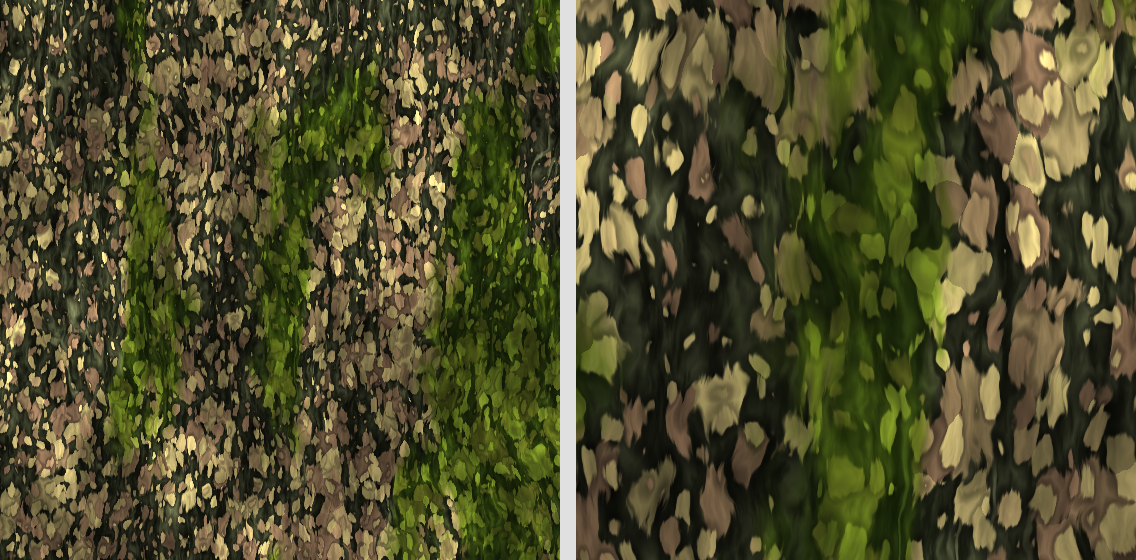
Left: the whole. Right: its middle third, enlarged.
A WebGL 1 fragment shader for this texture:

```glsl
precision highp float;
// Weathered tree bark: tan flakes on dark fibrous wood, with pale strands and moss.
uniform vec2 u_resolution;

float hash(vec2 p) {
  vec3 q = fract(vec3(p.xyx) * 0.1031);
  q += dot(q, q.yzx + 33.33);
  return fract((q.x + q.y) * q.z);
}

float noise(vec2 p) {
  vec2 i = floor(p), f = fract(p);
  f = f * f * (3.0 - 2.0 * f);
  return mix(mix(hash(i), hash(i + vec2(1, 0)), f.x),
             mix(hash(i + vec2(0, 1)), hash(i + vec2(1, 1)), f.x), f.y);
}

float fbm(vec2 p) {
  float sum = 0.0, amp = 0.533;
  for (int i = 0; i < 4; i++) {
    sum += amp * noise(p);
    p = mat2(1.9, 0.25, -0.25, 1.9) * p + 17.3;
    amp *= 0.5;
  }
  return sum;
}

// Scattered ragged flakes: x is the signed depth inside, y a random tone.
vec2 flakes(vec2 p, float density) {
  vec2 cell = floor(p), best = vec2(-1.0, 0.0);
  for (int y = -1; y <= 1; y++) {
    for (int x = -1; x <= 1; x++) {
      vec2 id = cell + vec2(x, y);
      vec2 center = id + 0.1 + 0.8 * vec2(hash(id + 3.7), hash(id + 71.2));
      vec2 d = p - center;
      d.x += d.y * (hash(id + 23.0) - 0.5) * 0.8;
      float radius = mix(0.12, 0.65, hash(id + 41.0)) * density;
      float depth = radius - length(d);
      if (depth > best.x) best = vec2(depth, hash(id + 97.0));
    }
  }
  return best;
}

// Thin line along the middle contour of a stretched noise.
float strand(vec2 p, float width) {
  return 1.0 - smoothstep(width * 0.3, width, abs(noise(p) - 0.5));
}

void main() {
  vec2 uv = gl_FragCoord.xy / u_resolution;

  // Bend the grain sideways so that it flows around knots
  vec2 p = uv;
  p.x += 0.05 * (fbm(uv * vec2(6.0, 4.0) + 5.0) - 0.5);
  p += vec2(0.016, 0.022) * (vec2(fbm(uv * vec2(45, 26)), fbm(uv * vec2(45, 26) + 40.0)) - 0.5);

  // Fibres at two scales
  float fibre = fbm(p * vec2(130.0, 24.0));
  float fine = fbm(p * vec2(260.0, 55.0) + 9.0);
  float region = fbm(uv * vec2(7.0, 4.0) + 31.0);
  float grain = smoothstep(0.25, 0.78, 0.55 * fibre + 0.45 * fine);

  // Dark wood
  vec3 col = mix(vec3(0.07, 0.08, 0.045), vec3(0.35, 0.37, 0.25), grain);
  col *= 0.72 + 0.5 * fbm(uv * vec2(30.0, 15.0) + 60.0);

  // Pale strands
  float lines = strand(p * vec2(48.0, 9.0) + 13.0, 0.07)
              * smoothstep(0.45, 0.65, noise(uv * vec2(20.0, 11.0) + 8.0));
  col = mix(col, vec3(0.53, 0.54, 0.37) * (0.55 + 0.7 * fine), 0.65 * lines);

  // Tan flakes, large then small, with a shadow around each
  float density = mix(0.65, 1.2, smoothstep(0.3, 0.65, region));
  for (int i = 0; i < 2; i++) {
    float k = float(i);
    vec2 scale = mix(vec2(34.0, 20.0), vec2(62.0, 36.0), k);
    vec2 flake = flakes(p * scale + 50.0 * k, density * mix(1.0, 0.82, k));
    float ragged = flake.x + 0.5 * (fibre - 0.5) + 0.35 * (fine - 0.5);
    float shade = smoothstep(-0.22, 0.0, ragged);
    float mask = smoothstep(0.01, 0.12, ragged);
    vec3 tan_ = mix(vec3(0.55, 0.43, 0.32), vec3(0.74, 0.67, 0.43), smoothstep(0.3, 0.9, flake.y + 0.2 * k));
    tan_ *= 0.55 + 0.85 * mix(fine, fibre, 0.4);
    tan_ *= 0.8 + 0.4 * hash(vec2(flake.y * 91.0, k));
    col *= 1.0 - 0.3 * shade;
    col = mix(col, tan_, 0.92 * mask);
  }

  // Dim hollows and lit ridges
  col *= mix(0.72, 1.22, smoothstep(0.3, 0.68, fbm(uv * vec2(11.0, 5.0) + 77.0)));

  // Moss in tall drifts, thicker to the right
  float drift = fbm(uv * vec2(8.0, 2.8) + vec2(3.0, 19.0)) + 0.16 * (uv.x - 0.5);
  float moss = smoothstep(0.56, 0.69, drift + 0.16 * (fibre - 0.5));
  float tuft = smoothstep(0.35, 0.72, fbm(p * vec2(36.0, 20.0) + 25.0));
  vec3 green = mix(vec3(0.08, 0.13, 0.02), vec3(0.36, 0.47, 0.08), tuft * (0.35 + 0.9 * grain));
  green = mix(green, col * vec3(0.8, 1.05, 0.35), 0.45);
  col = mix(col, green, 0.9 * moss);

  gl_FragColor = vec4(col, 1.0);
}
```
